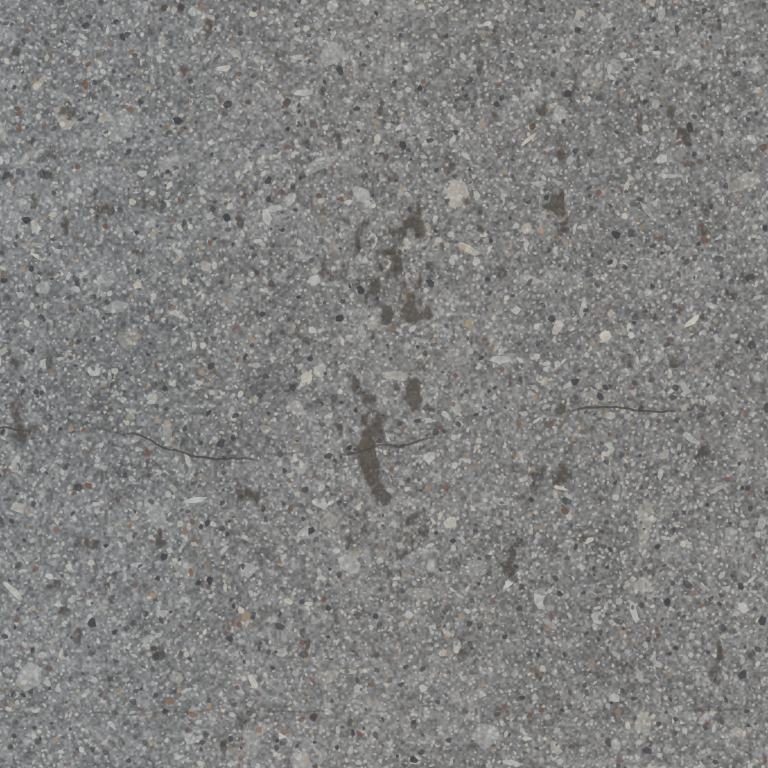
This texture is drawn by a three.js fragment shader. Its source:

```glsl
varying vec2 vUv;

const vec3 CEMENT = vec3(0.490, 0.487, 0.485);
const vec3 PALE_GREY = vec3(0.73, 0.74, 0.73);
const vec3 CREAM = vec3(0.80, 0.77, 0.71);
const vec3 CHARCOAL = vec3(0.24, 0.24, 0.26);
const vec3 RUST = vec3(0.45, 0.33, 0.27);
const vec3 TAN = vec3(0.64, 0.56, 0.46);
const vec3 STAIN = vec3(0.29, 0.27, 0.25);
const float EDGE = 0.0011;

float hash(vec2 p) {
  vec3 q = fract(p.xyx * 0.1031);
  q += dot(q, q.yzx + 33.33);
  return fract((q.x + q.y) * q.z);
}

float noise(vec2 p) {
  vec2 i = floor(p);
  vec2 f = fract(p);
  f = f * f * (3.0 - 2.0 * f);
  float low = mix(hash(i), hash(i + vec2(1.0, 0.0)), f.x);
  float high = mix(hash(i + vec2(0.0, 1.0)), hash(i + 1.0), f.x);
  return mix(low, high, f.y);
}

float fbm(vec2 p) {
  float sum = 0.0;
  float gain = 0.5;
  for (int i = 0; i < 4; i++) {
    sum += gain * noise(p);
    p = p * 2.03 + 17.0;
    gain *= 0.5;
  }
  return sum / 0.9375;
}

// Gauge of an irregular five-sided stone, equal to its radius on the rim
float stoneGauge(vec2 q, vec2 id) {
  float d = 0.35 * length(q);
  for (int i = 0; i < 5; i++) {
    float k = float(i);
    float side = 0.75 + 0.6 * hash(id + k * 7.0);
    float turn = 1.2566 * (k + 0.5 * hash(id + k * 3.0));
    d = max(d, side * dot(q, vec2(cos(turn), sin(turn))));
  }
  return mix(d, length(q), 0.3);
}

// Scattered stones: x is coverage, y and z are random values per stone
vec3 stones(vec2 p, float cells, float share, float radius, float stretch, float seed) {
  vec2 g = p * cells;
  vec3 found = vec3(0.0);
  for (int y = -1; y <= 1; y++) {
    for (int x = -1; x <= 1; x++) {
      vec2 cell = floor(g) + vec2(float(x), float(y));
      vec2 id = cell + seed;
      if (hash(id) > share) continue;
      vec2 q = g - cell - vec2(hash(id + 11.3), hash(id + 23.7));
      float a = 6.2832 * hash(id + 37.1);
      q = mat2(cos(a), -sin(a), sin(a), cos(a)) * q;
      float aspect = mix(1.0, stretch, pow(hash(id + 41.9), 2.0));
      q *= vec2(1.0 / aspect, aspect);
      float size = radius * mix(0.55, 1.3, hash(id + 53.3));
      float soft = EDGE * cells;
      float cover = smoothstep(-soft, soft, size - stoneGauge(q, id));
      if (cover > found.x) found = vec3(cover, hash(id + 61.7), hash(id + 71.9));
    }
  }
  return found;
}

vec3 layPale(vec3 base, vec3 stone, float opacity, float grain) {
  vec3 tint = mix(PALE_GREY, CREAM, smoothstep(0.45, 1.0, stone.y)) + grain;
  return mix(base, tint, stone.x * opacity * mix(0.35, 1.0, stone.z));
}

vec3 layDark(vec3 base, vec3 stone, float opacity) {
  vec3 tint = mix(CHARCOAL, RUST, smoothstep(0.5, 0.75, stone.y));
  tint = mix(tint, TAN, smoothstep(0.78, 0.9, stone.y));
  return mix(base, tint, stone.x * opacity * mix(0.5, 1.0, stone.z));
}

// Broken hairline following a height, strongest where the noise allows
float crack(vec2 p, float height, float seed) {
  float wobble = 0.022 * (fbm(vec2(p.x * 16.0, seed)) - 0.5);
  float gap = smoothstep(0.38, 0.65, noise(vec2(p.x * 13.0, seed + 5.0)));
  return gap * (1.0 - smoothstep(0.0005, 0.0024, abs(p.y - height - wobble)));
}

// Soft vertical trail of dirt
float trail(vec2 p, float x, float width) {
  float d = (p.x - x - 0.03 * (noise(vec2(p.y * 7.0, x * 40.0)) - 0.5)) / width;
  return exp(-d * d) * smoothstep(0.2, 0.32, p.y) * (1.0 - smoothstep(0.65, 0.85, p.y));
}

void main() {
  vec2 p = vUv;

  // Cement with broad shading and fine grit
  float grit = noise(p * 340.0) + noise(p * 210.0 + 9.0) - 1.0;
  float mottle = fbm(p * vec2(26.0, 44.0)) - 0.5;
  float broad = fbm(p * 4.0 + 3.0) - 0.5;
  vec3 color = CEMENT + 0.13 * grit + 0.11 * mottle + 0.07 * broad;
  color += vec3(-0.012, 0.0, 0.008) * smoothstep(0.5, 0.0, p.x);

  // Worn stones and fine aggregate, from large to small
  float wear = 0.22 * (fbm(p * 95.0) - 0.5);
  color = layPale(color, stones(p, 14.0, 0.26, 0.17, 1.7, 10.0), 0.62, wear - 0.03);
  color = layPale(color, stones(p, 36.0, 0.17, 0.21, 2.0, 120.0), 0.85, wear);
  color = layPale(color, stones(p, 86.0, 0.24, 0.27, 1.6, 230.0), 0.8, 0.0);
  color = layPale(color, stones(p, 155.0, 0.48, 0.28, 1.3, 340.0), 0.8, 0.0);
  color = layDark(color, stones(p, 105.0, 0.13, 0.29, 1.3, 450.0), 0.75);
  color = layDark(color, stones(p, 58.0, 0.08, 0.23, 1.2, 560.0), 0.85);

  // Dirt blotches gathered along vertical trails
  float trails = trail(p, 0.50, 0.025) + 0.9 * trail(p, 0.55, 0.02) + 0.35 * trail(p, 0.70, 0.04);
  float blotch = fbm(p * vec2(48.0, 34.0) + 60.0) + 0.17 * trails;
  color = mix(color, STAIN, 0.7 * smoothstep(0.70, 0.84, blotch));

  // Fine cracks across the slab
  float rise = 0.44 - 0.04 * smoothstep(0.1, 0.3, p.x) + 0.07 * smoothstep(0.35, 0.85, p.x);
  float cracks = crack(p, rise, 4.0) + 0.4 * crack(p, 0.07 + 0.01 * p.x, 31.0);
  color = mix(color, STAIN, 0.75 * min(cracks, 1.0));

  gl_FragColor = vec4(clamp(color, 0.0, 1.0), 1.0);
}
```
